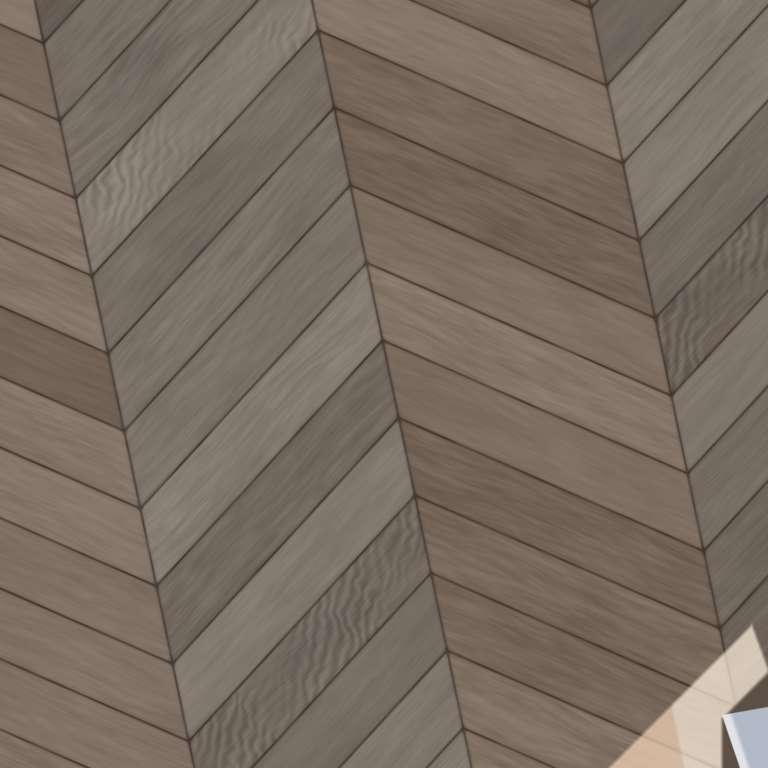
A WebGL 1 fragment shader for this texture:

```glsl
precision highp float;
uniform vec2 u_resolution;

const vec3 DARK_OAK = vec3(0.415, 0.365, 0.325);
const vec3 PALE_OAK = vec3(0.520, 0.475, 0.432);
const vec3 WARM_TINT = vec3(1.02, 0.985, 0.965);
const vec3 COOL_TINT = vec3(0.985, 1.0, 1.01);
const vec3 JOINT = vec3(0.24, 0.19, 0.16);
const vec3 SUN_WOOD = vec3(0.80, 0.72, 0.64);
const vec3 SUN_PALE = vec3(0.84, 0.80, 0.755);
const vec3 SHADOW = vec3(0.36, 0.31, 0.27);
const vec3 BLOCK_SIDE = vec3(0.70, 0.73, 0.78);
const vec3 BLOCK_RIM = vec3(0.88, 0.89, 0.91);

const float COLUMN_WIDTH = 0.361;
const float BOARD_STEP = 0.101;
const float LEAN = 0.208;      // sideways drift of the column seams
const float FALL = 0.1735;     // drop of a board across an even column
const float RISE = -0.3203;    // climb of a board across an odd column

float hash(vec2 p) {
  return fract(sin(dot(p, vec2(127.1, 311.7))) * 43758.5);
}

float noise(vec2 p) {
  vec2 i = floor(p), f = fract(p);
  f = f * f * (3.0 - 2.0 * f);
  return mix(mix(hash(i), hash(i + vec2(1.0, 0.0)), f.x),
             mix(hash(i + vec2(0.0, 1.0)), hash(i + vec2(1.0, 1.0)), f.x), f.y);
}

float fbm(vec2 p) {
  float sum = 0.0, amp = 0.5;
  for (int i = 0; i < 3; i++) {
    sum += amp * noise(p);
    p = p * 2.1 + 17.3;
    amp *= 0.5;
  }
  return sum / 0.875;
}

// Height of the continuous zigzag that every board edge follows
float zigzag(float u) {
  float pair = floor(u * 0.5);
  float f = u - 2.0 * pair;
  return pair * (FALL + RISE) + FALL * min(f, 1.0) + RISE * max(f - 1.0, 0.0);
}

// Coverage of the side where d is positive
float fill(float d, float soft) {
  return smoothstep(-soft, soft, d);
}

float line(float d, float halfWidth, float soft) {
  return 1.0 - smoothstep(halfWidth - soft, halfWidth + soft, d);
}

// Long fibres running with the board
float fibres(vec2 q, float seed) {
  float bend = 0.012 * noise(vec2(q.x * 9.0, q.y * 16.0 + seed));
  float coarse = fbm(vec2(q.x * 14.0 + seed, (q.y + bend) * 150.0));
  float fine = noise(vec2(q.x * 45.0 + seed, (q.y + bend) * 380.0));
  return 0.65 * coarse + 0.35 * fine - 0.5;
}

// Rippled bands crossing the board
float ripples(vec2 p, float seed) {
  float warp = 9.0 * fbm(p * 24.0 + seed) + 3.0 * noise(p * 75.0 + seed);
  return sin(p.x * 430.0 + p.y * 60.0 + warp);
}

vec3 boardColor(vec2 p, vec2 id, float odd) {
  float seed = 40.0 * hash(id + 3.7);
  vec2 along = normalize(mix(vec2(1.0, 0.436), vec2(1.0, -1.09), odd));
  vec2 q = vec2(dot(p, along), dot(p, vec2(-along.y, along.x)));
  float tone = pow(hash(id + 11.3), 0.65);
  vec3 color = mix(DARK_OAK, PALE_OAK, tone) * mix(WARM_TINT, COOL_TINT, odd);
  float cloud = fbm(vec2(q.x * 7.0, q.y * 22.0) + seed) - 0.5;
  color += cloud * vec3(0.060, 0.052, 0.046);
  color += fibres(q, seed) * mix(0.06, 0.14, hash(id + 23.9));
  float rippled = odd * step(mod(id.y - 1.5 * id.x - 0.5, 7.0), 0.5);
  float patchy = smoothstep(0.2, 0.6, fbm(p * 9.0 + seed));
  return color + rippled * patchy * 0.038 * ripples(p, seed);
}

vec3 sunCorner(vec3 color, vec2 p, float px) {
  // Sunlit strip with a cut tip
  float lit = min((p.x + p.y - 1.793) * 0.707, (p.y - 0.814 - 2.7 * (p.x - 0.979)) * 0.347);
  vec3 sun = mix(SUN_WOOD, SUN_PALE, fill(p.x - 0.875 - 0.2 * (p.y - 0.92), 0.003));
  sun += (color - 0.43) * 0.35;
  color = mix(color, sun, fill(lit, 0.002 + px));
  // Shade beside the white block
  float shade = min((p.x + p.y - 1.876) * 0.707, p.x - 0.94);
  color = mix(color, SHADOW, fill(shade, 0.002 + px));
  float left = p.x - 0.94 - 0.34 * (p.y - 0.931);
  float block = min(p.y - 0.931 + 0.174 * (p.x - 0.94), left);
  vec3 face = mix(BLOCK_RIM, BLOCK_SIDE, fill(left - 0.012, 0.004));
  return mix(color, face, fill(block, px));
}

void main() {
  vec2 p = gl_FragCoord.xy / u_resolution;
  p.y = 1.0 - p.y;
  float px = 1.0 / min(u_resolution.x, u_resolution.y);

  // Column and board indices
  float u = (p.x - LEAN * p.y - 0.406) / COLUMN_WIDTH;
  float v = (p.y - zigzag(u) - 0.039) / BOARD_STEP;
  vec2 id = floor(vec2(u, v));
  vec3 color = boardColor(p, id, mod(id.x, 2.0));

  // Dark joints with uneven dirt
  vec2 edge = 0.5 - abs(fract(vec2(u, v)) - 0.5);
  vec2 gap = edge * vec2(COLUMN_WIDTH / 1.021, BOARD_STEP / 1.2);
  float dirt = 0.5 + 0.45 * noise(p * 38.0);
  float joint = max(0.85 * line(gap.x, 0.0013, px), line(gap.y, 0.0013, px));
  color *= 1.0 - 0.10 * line(min(gap.x, gap.y), 0.003, 0.003);
  color *= 1.0 - 0.25 * line(length(gap), 0.004, 0.003);
  color = mix(color, JOINT, joint * dirt);

  gl_FragColor = vec4(sunCorner(color, p, px), 1.0);
}
```
